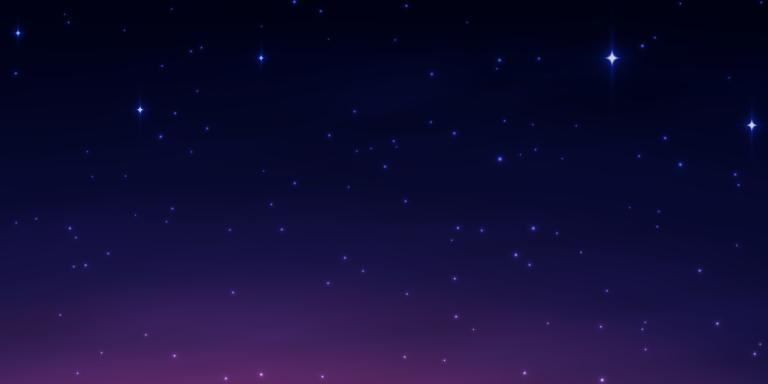
This background is drawn by a WebGL 1 fragment shader. Its source:

```glsl
precision highp float;
uniform vec2 u_resolution;

#define ZENITH vec3(0.0, 0.004, 0.075)
#define UPPER_SKY vec3(0.003, 0.012, 0.115)
#define NAVY vec3(0.027, 0.035, 0.185)
#define INDIGO vec3(0.085, 0.068, 0.26)
#define PLUM vec3(0.225, 0.125, 0.345)
#define HORIZON vec3(0.34, 0.145, 0.37)
#define STAR_BLUE vec3(0.2, 0.28, 1.0)
#define STAR_VIOLET vec3(0.78, 0.48, 1.0)
#define STAR_DENSITY 0.42
#define STAR_RADIUS 0.0036
#define WISP_STRENGTH 0.35

float hash(vec2 p) {
  vec3 q = fract(p.xyx * 0.1031);
  q += dot(q, q.yzx + 33.33);
  return fract((q.x + q.y) * q.z);
}

float noise(vec2 p) {
  vec2 i = floor(p), f = fract(p);
  f = f * f * (3.0 - 2.0 * f);
  float low = mix(hash(i), hash(i + vec2(1.0, 0.0)), f.x);
  float high = mix(hash(i + vec2(0.0, 1.0)), hash(i + 1.0), f.x);
  return mix(low, high, f.y);
}

float fbm(vec2 p) {
  float sum = 0.0, gain = 0.5;
  for (int i = 0; i < 4; i++) {
    sum += gain * noise(p);
    p = p * 2.03 + vec2(17.3, 9.1);
    gain *= 0.5;
  }
  return sum;
}

// Vertical gradient, bowed so the warm horizon is strongest left of centre
vec3 skyGradient(vec2 p) {
  float offset = p.x - 0.7;
  float h = p.y + 0.15 * offset * offset * (1.0 - p.y);
  vec3 color = mix(HORIZON, PLUM, smoothstep(-0.02, 0.15, h));
  color = mix(color, INDIGO, smoothstep(0.1, 0.36, h));
  color = mix(color, NAVY, smoothstep(0.32, 0.57, h));
  color = mix(color, UPPER_SKY, smoothstep(0.55, 0.84, h));
  return mix(color, ZENITH, smoothstep(0.82, 1.0, h));
}

// Thin slanted cloud streaks and one broad veil in the upper sky
vec3 addWisps(vec3 color, vec2 p) {
  float streak = fbm(vec2(p.x * 1.5 + p.y, p.y * 8.0 - p.x * 1.1) + 4.0);
  color *= 1.0 + WISP_STRENGTH * (streak - 0.47);
  vec2 veil = (p - vec2(1.25, 0.75 + 0.1 * (p.x - 1.25))) / vec2(0.55, 0.11);
  float haze = exp(-dot(veil, veil)) * smoothstep(0.25, 0.65, streak);
  return color + vec3(0.008, 0.018, 0.05) * haze;
}

// Jittered grid of small stars with soft halos
vec3 starField(vec2 p, float cellSize, float seed) {
  vec2 cell = floor(p / cellSize);
  vec3 light = vec3(0.0);
  for (int y = -1; y <= 1; y++) {
    for (int x = -1; x <= 1; x++) {
      vec2 id = cell + vec2(float(x), float(y));
      vec2 key = id + seed;
      vec2 center = (id + vec2(hash(key + 11.7), hash(key + 47.2))) * cellSize;
      float density = STAR_DENSITY * mix(1.0, 0.55, smoothstep(0.55, 0.8, center.y));
      float present = step(hash(key), density);
      float rank = hash(key + 83.4);
      float size = 0.5 + 0.35 * rank + 0.5 * pow(rank, 10.0);
      float d = length(p - center);
      float radius = max(STAR_RADIUS * size, 0.6 / u_resolution.y);
      float core = exp(-d * d / (radius * radius));
      float halo = exp(-d / (STAR_RADIUS * 1.5 * size));
      vec3 tint = mix(STAR_VIOLET, STAR_BLUE, smoothstep(0.03, 0.55, center.y));
      light += present * size * (core * mix(tint, vec3(1.0), 0.25) * 0.7 + halo * tint * 0.4);
    }
  }
  return light;
}

// Four-pointed star with a blue glow and a longer vertical ray
vec3 addFlare(vec3 color, vec2 p, vec2 center, float size) {
  vec2 q = abs(p - center) / size;
  float glow = 0.55 * exp(-length(q) * 1.6);
  float rays = exp(-q.x * 5.0 - q.y * 0.75) + 0.65 * exp(-q.y * 6.0 - q.x * 1.3);
  color += vec3(0.08, 0.2, 0.9) * (glow + 0.6 * rays);
  float edge = sqrt(q.x) + sqrt(q.y * 0.85);
  float core = 1.0 - smoothstep(0.65, 1.1, edge);
  vec3 coreColor = mix(vec3(0.25, 0.6, 1.0), vec3(0.8, 0.82, 0.86), smoothstep(0.009, 0.016, size));
  return mix(color, coreColor, core);
}

void main() {
  vec2 p = gl_FragCoord.xy / u_resolution.y;
  float aspect = u_resolution.x / u_resolution.y;
  p.x *= 2.0 / aspect;

  vec3 color = addWisps(skyGradient(p), p);
  color += starField(p, 0.105, 5.0);
  color += starField(p, 0.125, 131.0);

  color = addFlare(color, p, vec2(1.594, 0.849), 0.026);
  color = addFlare(color, p, vec2(1.958, 0.674), 0.020);
  color = addFlare(color, p, vec2(0.365, 0.714), 0.014);
  color = addFlare(color, p, vec2(0.680, 0.849), 0.012);
  color = addFlare(color, p, vec2(0.047, 0.914), 0.012);

  gl_FragColor = vec4(min(color, 1.0), 1.0);
}
```
